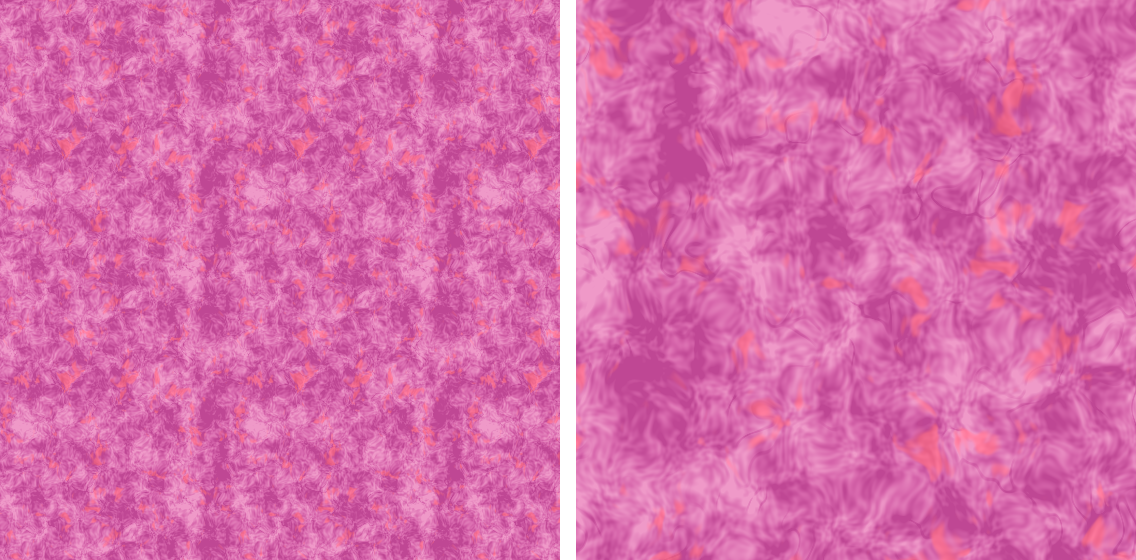
Left, the full canvas; right, a detail of the centre.
Give the GLSL for this texture, as a Shadertoy shader.

```glsl
#define REPEATS 2.4
#define BASE_CELLS 6.0
#define GAIN 0.9
#define CONTRAST 2.55
#define WARP 0.022
#define VEIN_DEPTH 1.0
#define CORAL_AMOUNT 0.85
#define DEEP vec3(0.785, 0.325, 0.615)
#define ROSE vec3(0.845, 0.405, 0.675)
#define PALE vec3(0.915, 0.555, 0.760)
#define CORAL vec3(0.975, 0.430, 0.555)

float hash(vec2 p) {
    return fract(sin(dot(p, vec2(127.1, 311.7))) * 43758.5453);
}

// Contribution of one lattice corner, wrapped to the period
float corner(vec2 cell, vec2 offset, vec2 period, float seed) {
    float angle = 6.2831853 * hash(mod(cell, period) + seed);
    return dot(vec2(cos(angle), sin(angle)), offset);
}

// Gradient noise that tiles over the unit square
float tiledNoise(vec2 p, vec2 period, float seed) {
    p *= period;
    vec2 i = floor(p), f = p - i;
    vec2 u = f * f * f * (f * (f * 6.0 - 15.0) + 10.0);
    vec2 e = vec2(1.0, 0.0);
    float low = mix(corner(i, f, period, seed),
                    corner(i + e.xy, f - e.xy, period, seed), u.x);
    float high = mix(corner(i + e.yx, f - e.yx, period, seed),
                     corner(i + e.xx, f - e.xx, period, seed), u.x);
    return mix(low, high, u.y);
}

float fbm(vec2 p, vec2 period, int octaves, float seed) {
    float sum = 0.0, weight = 1.0;
    for (int k = 0; k < octaves; k++) {
        sum += weight * tiledNoise(p, period, seed + 7.3 * float(k));
        period *= 2.0;
        weight *= GAIN;
    }
    return sum;
}

// Deep to rose to pale
vec3 dyeRamp(float tone) {
    return tone < 0.0 ? mix(ROSE, DEEP, min(-tone, 1.6))
                      : mix(ROSE, PALE, min(tone / 1.7, 1.3));
}

void mainImage(out vec4 fragColor, in vec2 fragCoord) {
    vec2 tile = fragCoord / iResolution.xy * REPEATS;

    // Bend the lattice so the blotches look hand sponged
    vec2 bend = vec2(fbm(tile, vec2(9.0), 2, 3.1), fbm(tile, vec2(9.0), 2, 41.7));
    vec2 p = tile + WARP * bend;

    // Mottled dye, slightly taller than wide
    float tone = CONTRAST * fbm(p, vec2(BASE_CELLS + 1.0, BASE_CELLS), 5, 11.0) + 0.08;

    // Broken dark veins
    float ridge = abs(fbm(p, vec2(15.0, 12.0), 2, 67.0));
    float breaks = smoothstep(0.0, 0.25, tiledNoise(p, vec2(11.0), 83.0));
    tone -= VEIN_DEPTH * breaks * (1.0 - smoothstep(0.02, 0.08, ridge));

    // Scattered coral stains with a grainy edge
    float stain = fbm(p, vec2(8.0, 6.0), 4, 131.0);
    float coral = CORAL_AMOUNT * smoothstep(0.34, 0.85, stain);

    vec3 color = mix(dyeRamp(tone), CORAL + 0.025 * tone, coral);
    fragColor = vec4(clamp(color, 0.0, 1.0), 1.0);
}
```
